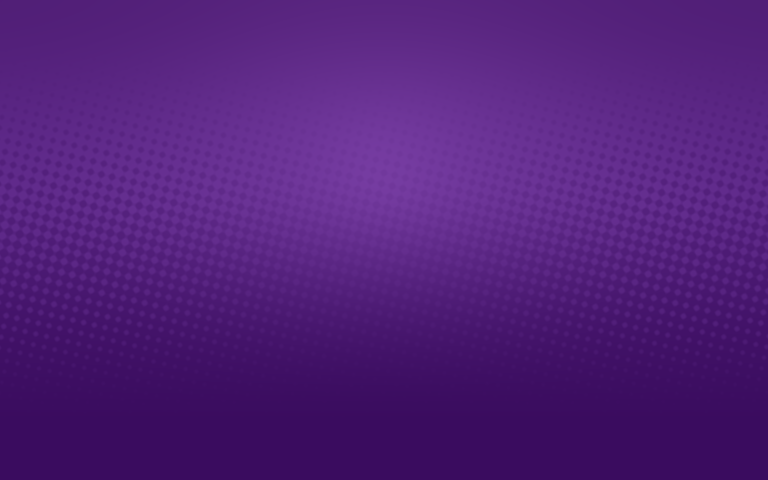
Give the GLSL for this background, as a WebGL 2 fragment shader.

```glsl
#version 300 es
precision highp float;
// Purple backdrop with a soft central glow and a tilted halftone band.

#define DOT_PITCH 0.0229
#define DOT_TILT -0.23
#define DOT_SOFTNESS 0.24
#define DOT_CONTRAST_CENTER 0.10
#define DOT_CONTRAST_SIDE 0.46
#define GLOW_CENTER vec2(0.5, 0.64)
#define GLOW_SIZE vec2(0.47, 0.38)

uniform vec2 u_resolution;
out vec4 fragColor;

const float TAU = 6.2831853;
const vec3 TOP_COLOR = vec3(0.315, 0.118, 0.465);
const vec3 MID_COLOR = vec3(0.350, 0.145, 0.515);
const vec3 DEEP_COLOR = vec3(0.228, 0.047, 0.372);
const vec3 GLOW_COLOR = vec3(0.105, 0.085, 0.110);

float gaussian(vec2 v) {
    return exp(-dot(v, v));
}

// Ink of a round-dot screen: dark dots grow with coverage until light dots remain.
float halftone(vec2 p, float coverage) {
    float c = cos(DOT_TILT);
    float s = sin(DOT_TILT);
    vec2 cell = vec2(c * p.x + s * p.y, -s * p.x + c * p.y) / DOT_PITCH;
    vec2 wave = cos(TAU * cell);
    float height = 0.5 + 0.25 * (wave.x + wave.y);
    float threshold = 1.0 - coverage;
    float edge = max(DOT_SOFTNESS, fwidth(height));
    return smoothstep(threshold - edge, threshold + edge, height);
}

void main() {
    vec2 uv = gl_FragCoord.xy / u_resolution;
    vec2 p = (uv - GLOW_CENTER) * vec2(u_resolution.x / u_resolution.y, 1.0);

    // Lit upper field: a broad glow with a small brighter core
    float glow = 0.80 * gaussian(p / GLOW_SIZE) + 0.20 * gaussian(p / 0.14);
    vec3 lit = mix(MID_COLOR, TOP_COLOR, smoothstep(0.68, 1.0, uv.y));
    lit += GLOW_COLOR * glow;

    // Smooth fall-off into the deep lower field
    float shade = 1.0 - smoothstep(0.10, 0.64, uv.y);

    // Halftone detail, strongest at the sides and gone at top and bottom
    float coverage = clamp((0.92 - uv.y) / 0.78, 0.0, 1.0);
    float side = smoothstep(0.05, 0.68, abs(p.x));
    float band = smoothstep(0.12, 0.34, uv.y) * (1.0 - smoothstep(0.55, 0.93, uv.y));
    float contrast = mix(DOT_CONTRAST_CENTER, DOT_CONTRAST_SIDE, side) * band;
    shade += contrast * (halftone(p, coverage) - coverage);

    fragColor = vec4(mix(lit, DEEP_COLOR, shade), 1.0);
}
```
